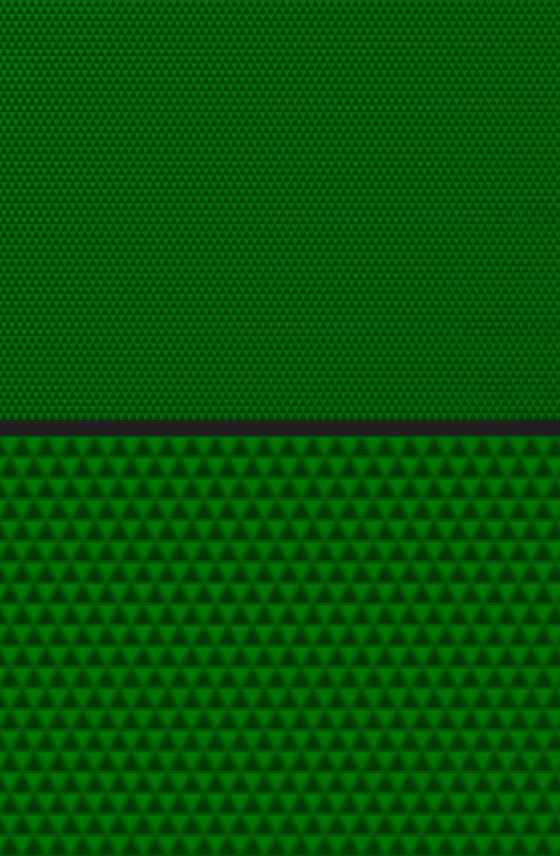
Top, the full canvas; bottom, a detail of the centre.
A Shadertoy shader for this pattern:

```glsl
// Fine green relief of staggered triangles, dark ones up and bright ones down.

const float ROWS = 60.0;
const float ROW_HEIGHT = 0.8660254; // equilateral height for a unit side
const float SOFTNESS = 0.28;        // edge blur, as a share of a row
const float MEAN_GREEN = 0.34;
const int TAPS = 4;

// Signed distance-like field: positive inside the upward triangle of a cell.
float upTriangle(vec2 cell) {
    return 0.5 * (1.0 - cell.y) - abs(cell.x - 0.5);
}

// Green level of the tiling at a point measured in row heights.
float reliefLevel(vec2 p, float edge) {
    float row = floor(p.y);
    float column = p.x * ROW_HEIGHT + 0.5 * mod(row, 2.0);
    vec2 cell = vec2(fract(column), p.y - row);
    float inside = upTriangle(cell);
    // Each facet deepens from its rim to its middle.
    float depth = smoothstep(0.0, 0.3, abs(inside));
    float dark = mix(0.27, 0.215, depth);
    float bright = mix(0.41, 0.455, depth);
    return mix(bright, dark, smoothstep(-edge, edge, inside));
}

// Box blur that also smooths the joins between rows.
float softRelief(vec2 p, float blurWidth) {
    float sum = 0.0;
    for (int j = 0; j < TAPS; j++) {
        for (int i = 0; i < TAPS; i++) {
            vec2 offset = (vec2(i, j) + 0.5) / float(TAPS) - 0.5;
            sum += reliefLevel(p + offset * blurWidth, 0.09);
        }
    }
    return sum / float(TAPS * TAPS);
}

// Slow drift of light from layered sines, within -1 to 1.
float layeredSines(vec2 p) {
    return 0.6 * sin(2.3 * p.x + 1.4 * p.y + 0.7)
         + 0.4 * sin(5.1 * p.y - 3.2 * p.x + 2.1);
}

void mainImage(out vec4 fragColor, in vec2 fragCoord) {
    vec2 uv = fragCoord / iResolution.xy;
    vec2 p = fragCoord / iResolution.y * ROWS;
    float pixel = ROWS / iResolution.y;
    float level = softRelief(p, max(SOFTNESS, pixel));

    // Contrast and light fall off gently toward the lower right.
    float towardLight = 0.5 * (1.0 - uv.x + uv.y);
    float contrast = mix(0.85, 1.1, towardLight);
    float light = mix(0.965, 1.035, towardLight) + 0.012 * layeredSines(uv);
    level = (MEAN_GREEN + (level - MEAN_GREEN) * contrast) * light;

    fragColor = vec4(0.0, level, 0.0, 1.0);
}
```
